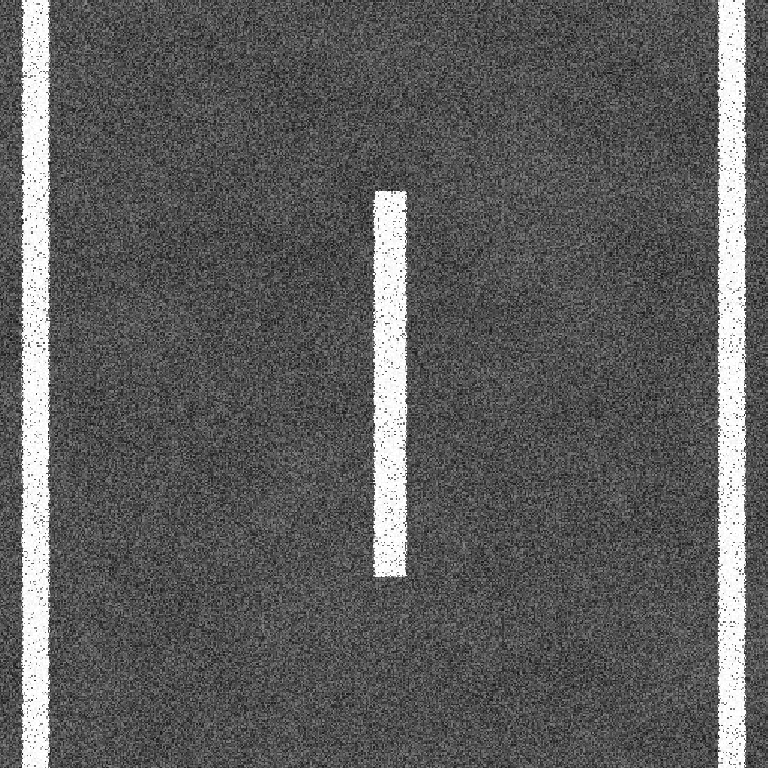
Write a three.js fragment shader that draws this texture.

```glsl
// Dark asphalt with two full-height edge lines and one short centre dash.
// Fine hashed grain over soft value noise makes the road; the paint is a set
// of box distances with ragged edges, worn through by small dark specks.

varying vec2 vUv;

float hash(vec2 p) {
  vec3 q = fract(vec3(p.xyx) * 0.1031);
  q += dot(q, q.yzx + 33.33);
  return fract((q.x + q.y) * q.z);
}

float valueNoise(vec2 p) {
  vec2 cell = floor(p);
  vec2 f = fract(p);
  f = f * f * (3.0 - 2.0 * f);
  float low = mix(hash(cell), hash(cell + vec2(1.0, 0.0)), f.x);
  float high = mix(hash(cell + vec2(0.0, 1.0)), hash(cell + 1.0), f.x);
  return mix(low, high, f.y);
}

// Layered noise, centred near zero
float mottle(vec2 p) {
  float sum = 0.0;
  float weight = 0.5;
  for (int i = 0; i < 4; i++) {
    sum += weight * (valueNoise(p) - 0.5);
    p = p * 2.03 + 17.3;
    weight *= 0.6;
  }
  return sum;
}

float boxDistance(vec2 p, vec2 centre, vec2 halfSize) {
  vec2 d = abs(p - centre) - halfSize;
  return max(d.x, d.y);
}

void main() {
  // Grain cells, 512 across the canvas
  vec2 cell = floor(vUv * 512.0);
  float grain = hash(cell) + hash(cell + 619.0) - 1.0;
  float patches = mottle(vUv * 11.0 + 3.7);

  // Asphalt
  float asphalt = 0.31 + 0.225 * grain + 0.075 * patches;

  // Painted lines, with jittered borders
  vec2 jitter = vec2(hash(cell + 211.0), hash(cell + 347.0)) - 0.5;
  vec2 p = vUv + jitter * vec2(0.0032, 0.0018);
  float lines = boxDistance(p, vec2(0.508, 0.5), vec2(0.0208, 0.251));
  lines = min(lines, boxDistance(p, vec2(0.0465, 0.5), vec2(0.0172, 1.0)));
  lines = min(lines, boxDistance(p, vec2(0.953, 0.5), vec2(0.0172, 1.0)));
  float paint = 1.0 - smoothstep(-0.0006, 0.0006, lines);

  // Wear: scattered specks, denser in some patches
  float wearAmount = 0.06 + 0.12 * mottle(vUv * 14.0 + 41.0);
  float speck = 1.0 - smoothstep(wearAmount - 0.02, wearAmount + 0.03, hash(cell + 83.0));
  float white = min(1.0, 0.985 + 0.06 * grain);
  float worn = mix(white, asphalt + 0.08, speck * 0.9);

  gl_FragColor = vec4(vec3(clamp(mix(asphalt, worn, paint), 0.0, 1.0)), 1.0);
}
```
